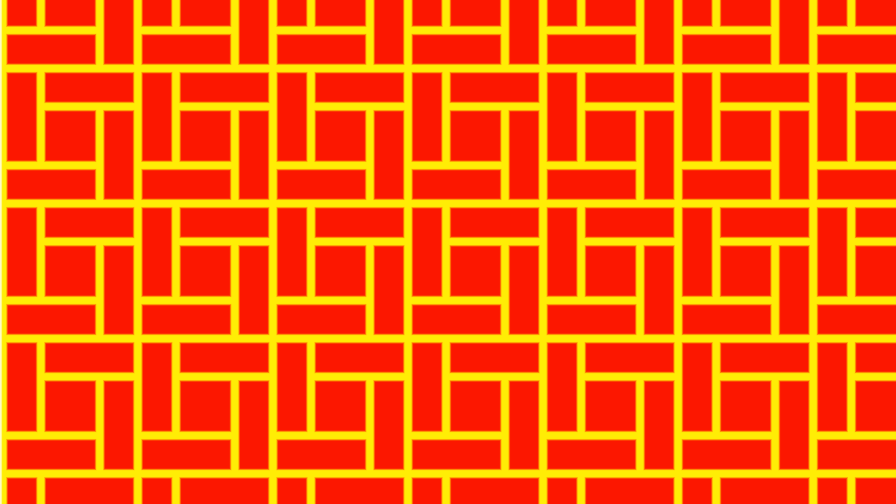
Reproduce this pattern procedurally as a WebGL 2 fragment shader.

```glsl
#version 300 es
precision highp float;
// Pinwheel lattice: yellow bars wind around a red square in every tile of a grid.

#define TILE 0.268                  // tile size, in canvas heights
#define ORIGIN vec2(0.0055, 0.0602) // a lattice crossing, in canvas heights
#define INNER 0.218                 // inner bar offset from the tile centre
#define BAR 0.063                   // bar width, in tiles
#define SOFT 0.011                  // half width of the soft edge, in tiles
#define MARGIN 0.0035               // pale strip on the left, in canvas heights
#define RED vec3(0.99, 0.09, 0.0)
#define YELLOW vec3(1.0, 0.93, 0.02)
#define PALE vec3(1.0, 0.98, 0.78)

uniform vec2 u_resolution;
out vec4 fragColor;

// Distance to the centre line of the pinwheel bars and the tile border
float latticeDistance(vec2 c) {
    float d = 0.5 - max(abs(c.x), abs(c.y));
    for (int i = 0; i < 4; i++) {
        float beyondEnd = max(-INNER - c.y, 0.0);
        d = min(d, max(abs(c.x + INNER), beyondEnd));
        c = vec2(c.y, -c.x); // quarter turn
    }
    return d;
}

void main() {
    vec2 p = gl_FragCoord.xy / u_resolution.y;
    float pixel = 1.0 / u_resolution.y;

    // Tile coordinates, centred on each repeat
    vec2 cell = fract((p - ORIGIN) / TILE) - 0.5;

    // Bars with softened edges
    float edge = latticeDistance(cell) - 0.5 * BAR;
    float blur = max(SOFT, 0.6 * pixel / TILE);
    vec3 color = mix(YELLOW, RED, smoothstep(-blur, blur, edge));

    // Pale left margin
    color = mix(PALE, color, smoothstep(MARGIN - pixel, MARGIN + pixel, p.x));

    fragColor = vec4(color, 1.0);
}
```
